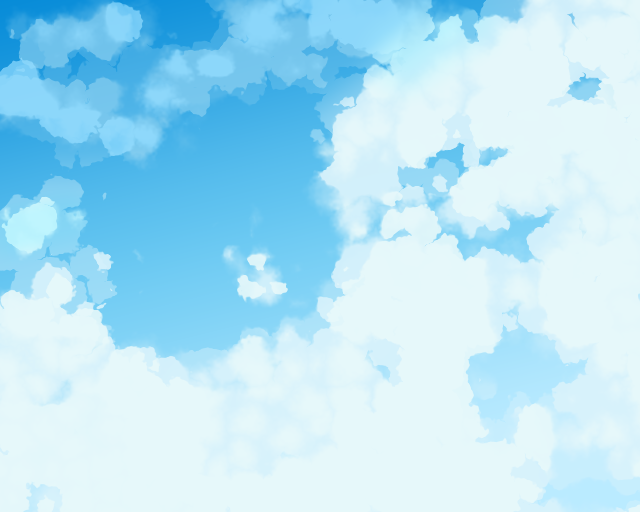
A Shadertoy shader for this texture:

```glsl
const vec3 SKY_DEEP = vec3(0.00, 0.53, 0.84);
const vec3 SKY_MID = vec3(0.42, 0.79, 0.95);
const vec3 SKY_PALE = vec3(0.73, 0.92, 1.00);
const vec3 CLOUD_BODY = vec3(0.85, 0.95, 0.985);
const vec3 CLOUD_CREST = vec3(0.91, 0.975, 0.98);
const vec3 CLOUD_FAR = vec3(0.57, 0.85, 0.98);
const vec3 CYAN_GLOW = vec3(0.71, 0.96, 1.00);

float hash(vec2 p) {
    return fract(sin(dot(p, vec2(127.1, 311.7))) * 43758.5453);
}

float noise(vec2 p) {
    vec2 i = floor(p), f = fract(p);
    f = f * f * (3.0 - 2.0 * f);
    float low = mix(hash(i), hash(i + vec2(1, 0)), f.x);
    float high = mix(hash(i + vec2(0, 1)), hash(i + vec2(1, 1)), f.x);
    return mix(low, high, f.y);
}

float fbm(vec2 p) {
    float sum = 0.0, amp = 0.5;
    for (int i = 0; i < 4; i++) {
        sum += amp * noise(p);
        p = mat2(1.6, 1.2, -1.2, 1.6) * p + 7.3;
        amp *= 0.5;
    }
    return sum / 0.9375;
}

// Positive inside a rounded stroke from a to b
float stroke(vec2 p, vec2 a, vec2 b, float radius) {
    vec2 ab = b - a;
    float t = clamp(dot(p - a, ab) / dot(ab, ab), 0.0, 1.0);
    return radius - length(p - a - ab * t);
}

// Signed depth of the cloud layout, positive inside
float cover(vec2 p) {
    // Bank along the bottom and the right
    float bankTop = 0.35 + 0.10 * cos(9.0 * p.x);
    float bankLeft = 0.61 + 0.44 * smoothstep(0.72, 1.0, p.y);
    float d = min(max(bankTop - p.y, p.x - bankLeft), 0.09);

    // Openings in the bank
    float gap = stroke(p, vec2(0.57, 0.40), vec2(0.58, 0.34), 0.055);
    gap = max(gap, stroke(p, vec2(0.90, 0.50), vec2(1.06, 0.55), 0.035));
    gap = max(gap, stroke(p, vec2(0.93, 0.21), vec2(1.03, 0.27), 0.065));
    gap = max(gap, stroke(p, vec2(0.78, 0.70), vec2(0.95, 0.67), 0.025));
    gap = max(gap, stroke(p, vec2(1.13, 0.81), vec2(1.27, 0.88), 0.045));
    gap = max(gap, stroke(p, vec2(1.08, 0.03), vec2(1.17, 0.06), 0.045));
    gap = max(gap, stroke(p, vec2(0.73, 0.25), vec2(0.78, 0.29), 0.025));
    d = min(d, -gap) + (fbm(p * 7.0) - 0.5) * 0.26;

    // Drifting wisps
    float wisp = stroke(p, vec2(0.47, 0.53), vec2(0.53, 0.46), 0.035);
    wisp = max(wisp, stroke(p, vec2(0.20, 0.455), vec2(0.25, 0.465), 0.020));
    wisp = max(wisp, stroke(p, vec2(0.03, 0.55), vec2(0.13, 0.57), 0.036));
    wisp = max(wisp, stroke(p, vec2(0.00, 0.90), vec2(0.24, 0.94), 0.036));
    wisp = max(wisp, stroke(p, vec2(0.00, 0.83), vec2(0.23, 0.76), 0.046));
    wisp = max(wisp, stroke(p, vec2(0.20, 0.71), vec2(0.33, 0.75), 0.026));
    wisp = max(wisp, stroke(p, vec2(0.31, 0.84), vec2(0.56, 0.88), 0.045));
    wisp = max(wisp, stroke(p, vec2(0.52, 0.97), vec2(0.82, 0.95), 0.060));
    return max(d, wisp + (noise(p * 16.0) - 0.5) * 0.05);
}

// Union of jittered round puffs whose radii follow the layout
float puffs(vec2 p, float size, float bias, float seed) {
    vec2 cell = floor(p / size);
    float d = -1.0;
    for (int y = -1; y <= 1; y++)
    for (int x = -1; x <= 1; x++) {
        vec2 id = cell + vec2(x, y);
        vec2 jitter = vec2(hash(id + seed), hash(id + seed + 31.7)) - 0.5;
        vec2 center = (id + 0.5 + 0.6 * jitter) * size;
        float radius = cover(center) + bias + size * 0.35;
        radius = min(radius, size * (0.75 + 0.25 * hash(id + seed + 9.1)));
        if (radius > 0.0) d = max(d, radius - length(p - center));
    }
    return d;
}

// Ragged brush-like displacement
vec2 ragged(vec2 p, float seed) {
    vec2 coarse = vec2(fbm(p * 24.0 + seed), fbm(p * 24.0 + seed + 40.0)) - 0.5;
    vec2 fine = vec2(noise(p * 150.0 + seed), noise(p * 150.0 + seed + 60.0)) - 0.5;
    return coarse * 0.045 + fine * 0.007;
}

float cloudLayer(vec2 p, float size, float bias, float blur, float seed) {
    float d = puffs(p + ragged(p, seed), size, bias, seed);
    float soft = mix(0.004, blur, smoothstep(0.48, 0.75, noise(p * 7.0 + seed)));
    return smoothstep(0.0, soft, d);
}

vec3 skyColor(vec2 p) {
    float t = 1.0 - p.y + 0.25 * p.x;
    vec3 sky = mix(SKY_DEEP, SKY_MID, smoothstep(-0.12, 0.68, t));
    return mix(sky, SKY_PALE, smoothstep(0.5, 1.15, t));
}

void mainImage(out vec4 fragColor, in vec2 fragCoord) {
    vec2 p = fragCoord / iResolution.y;
    vec3 color = skyColor(p);

    // Distant blue clouds and cyan highlights
    float diagonal = p.x - 1.3 * (p.y - 0.72);
    float far = smoothstep(0.62, 0.72, p.y) * (1.0 - smoothstep(0.46, 0.60, diagonal));
    float glow = smoothstep(-0.08, 0.05, stroke(p, vec2(0.79, 0.89), vec2(0.91, 0.97), 0.03));
    glow = max(glow, smoothstep(-0.03, 0.03, stroke(p, vec2(0.03, 0.55), vec2(0.13, 0.57), 0.05)));
    vec3 body = mix(mix(CLOUD_BODY, CLOUD_FAR * 0.96, far), CYAN_GLOW, glow * 0.7);
    vec3 crest = mix(mix(CLOUD_CREST, CLOUD_FAR + 0.03, far), CYAN_GLOW, glow * 0.8);

    // Veil, body and crest
    float veil = cloudLayer(p, 0.075, 0.018, 0.05, 3.0);
    float mass = cloudLayer(p, 0.060, 0.000, 0.04, 17.0);
    float top = cloudLayer(p, 0.065, -0.012, 0.05, 29.0);
    color = mix(color, body, veil * mix(0.42, 0.30, far));
    color = mix(color, body, mass * mix(0.90, 0.65, far));
    color = mix(color, crest, top * mix(0.88, 0.65, far));
    fragColor = vec4(color, 1.0);
}
```
